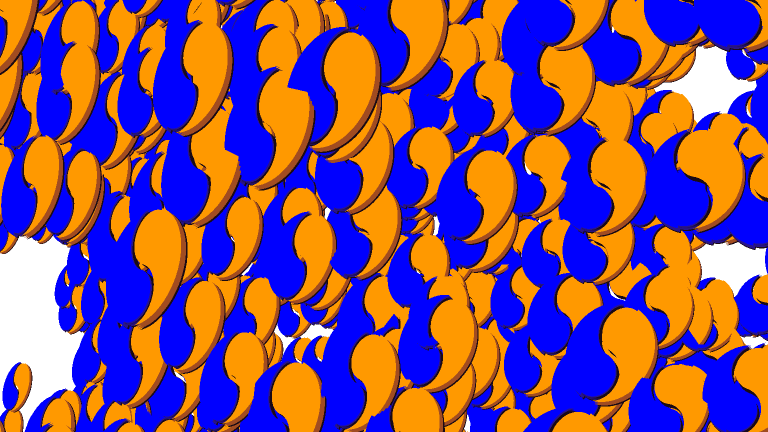
Write a Shadertoy shader that draws this pattern.

```glsl
// A dense swarm of thick two-part discs, each a blue and an orange comma.
// Jittered grids of shrinking size are scattered over a plane that is squeezed
// to the left; tilted depths let the discs cut into each other.

const vec3 ORANGE = vec3(1.0, 0.6, 0.0);
const vec3 BLUE   = vec3(0.0, 0.0, 1.0);
const vec3 SHADOW = vec3(0.10, 0.04, 0.08);
const vec3 BROWN  = vec3(0.63, 0.30, 0.13);
const vec3 VIOLET = vec3(0.16, 0.08, 0.55);
const vec3 PAPER  = vec3(1.0);

const int LAYERS = 7;
const int WALL_STEPS = 4;
const float SQUEEZE = 0.5;   // disc width at the left edge
const float WIDEN = 0.28;    // growth of that width to the right

vec3 hash3(vec3 p) {
    p = fract(p * vec3(0.1031, 0.1030, 0.0973));
    p += dot(p, p.yxz + 33.33);
    return fract((p.xxy + p.yxx) * p.zyx);
}

// Squeezed plane and its inverse
vec2 squeeze(vec2 p)   { return vec2(log(SQUEEZE + WIDEN * p.x) / WIDEN, p.y); }
vec2 unsqueeze(vec2 p) { return vec2((exp(WIDEN * p.x) - SQUEEZE) / WIDEN, p.y); }

mat2 turn(float angle) {
    float c = cos(angle), s = sin(angle);
    return mat2(c, s, -s, c);
}

// Signed distance to the right-hand comma of a unit disc, head up
float comma(vec2 p, float gap) {
    float halfDisc = max(length(p) - 1.0, gap - p.x);
    float head = length(p - vec2(0.0, 0.5)) - 0.5 + gap;
    float cut = length(p + vec2(0.0, 0.5)) - 0.5 - gap;
    return max(min(halfDisc, head), -cut);
}

// Soft elliptic clearing, 1 in its middle
float clearing(vec2 p, vec2 centre, vec2 radius) {
    return 1.0 - smoothstep(0.45, 1.0, length((p - centre) / radius));
}

// Share of grid cells that stay filled around a place
float density(vec2 place, float width) {
    float open = clearing(place, vec2(0.04, 0.26), vec2(0.19, 0.36));
    open = max(open, clearing(place, vec2(width - 0.07, 0.40), vec2(0.17, 0.15)));
    open = max(open, clearing(place, vec2(width - 0.13, 0.80), vec2(0.13, 0.15)));
    return 1.0 - 0.95 * open;
}

// Colour of a disc at p, with its depth drop in w; w < 0 is a miss
vec4 discSample(vec2 p, vec2 push, float angle) {
    mat2 spin = turn(angle);
    for (int k = 0; k <= WALL_STEPS; k++) {
        float back = float(k) / float(WALL_STEPS);
        vec2 q = spin * (p - push * back);
        bool isOrange = comma(q, 0.035) < 0.0;
        bool isBlue = comma(-q, 0.055) < 0.0;
        if (!isOrange && !isBlue) continue;
        if (k == 0) return vec4(isOrange ? ORANGE : BLUE, 0.0);
        // Outer walls catch light, inner walls and the far rim stay dark
        float lit = smoothstep(0.9, 1.0, length(p)) * step(back, 0.8);
        if (isBlue) lit = max(lit, step(back, 0.3));
        return vec4(mix(SHADOW, isOrange ? BROWN : VIOLET, lit), 0.1 * back);
    }
    return vec4(-1.0);
}

// Nearest disc seen at one point, in units of the canvas height
vec3 swarm(vec2 point, float width) {
    vec2 plane = squeeze(point);
    vec3 colour = PAPER;
    float nearest = -1e3;
    for (int i = 0; i < LAYERS; i++) {
        float t = float(i) / float(LAYERS - 1);
        float radius = mix(0.138, 0.06, t);
        float cell = 1.6 * radius;
        vec2 shift = vec2(0.37, 0.61) * float(i);
        vec2 home = floor(plane / cell + shift);
        for (int n = 0; n < 9; n++) {
            vec2 id = home + vec2(n % 3 - 1, n / 3 - 1);
            vec3 place = hash3(vec3(id + 50.0, float(i) * 7.0 + 3.0));
            vec3 look = hash3(vec3(id + 90.0, float(i) * 5.0 + 61.0));
            vec2 centre = (id + 0.5 + 0.7 * (place.xy - 0.5) - shift) * cell;
            vec2 spot = unsqueeze(centre);
            if (place.z > mix(0.16, 0.85, t) * density(spot, width)) continue;

            // Lean and wall direction follow the view across the canvas
            float across = clamp(spot.x / width, 0.0, 1.0);
            vec2 p = (plane - centre) / (radius * mix(0.85, 1.05, look.z));
            p.x -= mix(0.45, 0.1, across) * p.y;
            if (dot(p, p) > 1.6) continue;
            vec2 push = mix(vec2(0.24, -0.07), vec2(0.06, -0.10), across);
            vec4 hit = discSample(p, push, 0.3 + 0.4 * (look.x - 0.5));
            float depth = look.y - float(i) + dot(p, look.zx - 0.5) - hit.w;
            if (hit.w >= 0.0 && depth > nearest) {
                nearest = depth;
                colour = hit.rgb;
            }
        }
    }
    return colour;
}

void mainImage(out vec4 fragColor, in vec2 fragCoord) {
    float width = iResolution.x / iResolution.y;
    vec3 sum = vec3(0.0);
    // Four samples per pixel smooth the edges
    for (int s = 0; s < 4; s++) {
        vec2 offset = 0.5 * vec2(s % 2, s / 2) - 0.25;
        sum += swarm((fragCoord + offset) / iResolution.y, width);
    }
    fragColor = vec4(sum / 4.0, 1.0);
}
```
